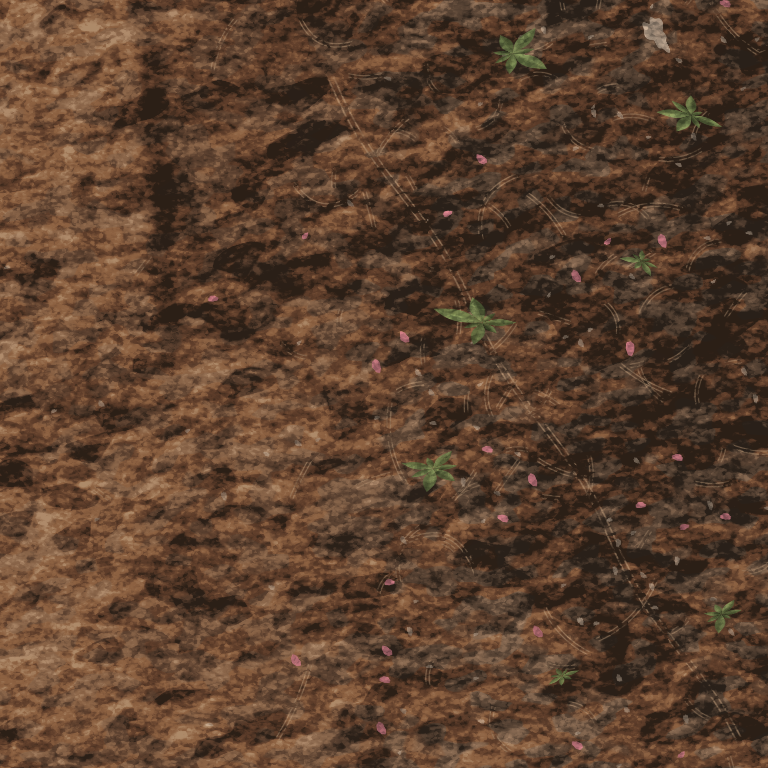
This texture is drawn by a three.js fragment shader. Its source:

```glsl
varying vec2 vUv;

const vec3 SHADOW = vec3(0.17, 0.12, 0.085);
const vec3 SOIL = vec3(0.37, 0.24, 0.165);
const vec3 CLAY = vec3(0.55, 0.38, 0.255);
const vec3 DUST = vec3(0.68, 0.54, 0.41);
const vec3 GREY_TINT = vec3(1.22, 0.97, 0.77);
const vec3 STRAW = vec3(0.60, 0.49, 0.38);
const vec3 PETAL = vec3(0.72, 0.43, 0.47);
const vec3 LITTER = vec3(0.64, 0.57, 0.50);
const vec3 LEAF_DARK = vec3(0.24, 0.29, 0.16);
const vec3 LEAF_LIGHT = vec3(0.48, 0.55, 0.33);
const vec2 CLOD_FREQ = vec2(11.0, 19.0);
const vec2 LIGHT_STEP = vec2(-0.003, 0.007);
const float TILT = 0.16;
const float RELIEF_GAIN = 1.6;
const float GRAIN_GAIN = 0.72;
const float SOFT = 0.0011;
const int PLANTS = 7;

vec2 hash2(vec2 p) {
  vec3 q = fract(p.xyx * vec3(0.1031, 0.1030, 0.0973));
  q += dot(q, q.yzx + 33.33);
  return fract((q.xx + q.yz) * q.zy);
}

mat2 turn(float a) { return mat2(cos(a), sin(a), -sin(a), cos(a)); }

float cover(float d) { return 1.0 - smoothstep(-SOFT, SOFT, d); }

// Cellular noise: x = nearest distance, y = smoothly blended cell value
vec2 cells(vec2 p) {
  vec2 base = floor(p);
  float nearest = 4.0, total = 0.0, weights = 0.0001;
  for (int j = -1; j <= 1; j++)
  for (int i = -1; i <= 1; i++) {
    vec2 id = base + vec2(float(i), float(j));
    vec2 away = id + hash2(id) - p;
    float d2 = dot(away, away), w = exp(-13.0 * d2);
    nearest = min(nearest, d2);
    total += w * hash2(id + 71.0).x;
    weights += w;
  }
  return vec2(sqrt(nearest), total / weights);
}

vec2 warp(vec2 p) {
  return p + 0.0035 * sin(p.yx * vec2(29.0, 19.0) + 2.0 * sin(p * 13.0))
           + 0.0008 * sin(p.yx * vec2(113.0, 91.0) + 3.0 * sin(p * 37.0));
}

// Mounds of falling size
float height(vec2 p) {
  float sum = 0.0, amp = 0.5;
  vec2 freq = CLOD_FREQ;
  for (int i = 0; i < 4; i++) {
    float f = cells(p * freq + float(i) * 13.7).x;
    sum += amp * (1.0 - f * f);
    p = turn(0.13) * p;
    freq *= 2.1;
    amp *= 0.5;
  }
  return sum;
}

// Flat chips with uneven rims, one at most per grid cell
float chips(vec2 p, float freq, float size, float chance, float ragged) {
  float hit = 0.0;
  vec2 base = floor(p * freq);
  for (int j = -1; j <= 1; j++)
  for (int i = -1; i <= 1; i++) {
    vec2 id = base + vec2(float(i), float(j)), h = hash2(id + freq);
    vec2 q = turn(h.x * 2.5 - 0.8) * (p - (id + hash2(id + 5.0)) / freq);
    q.y *= 1.7;
    float a = atan(q.y, q.x + 0.00001);
    float rim = size * (0.55 + 0.5 * h.x + ragged * (sin(a * 3.0 + h.x * 9.0) + 0.6 * sin(a * 7.0)));
    hit = max(hit, cover(length(q) - rim) * step(h.y, chance));
  }
  return hit;
}

// Curved double-stranded stalks
float stalks(vec2 p, float freq, float chance) {
  float hit = 0.0;
  vec2 base = floor(p * freq);
  for (int j = -1; j <= 1; j++)
  for (int i = -1; i <= 1; i++) {
    vec2 id = base + vec2(float(i), float(j)), h = hash2(id + 29.0), k = hash2(id + 47.0);
    vec2 q = turn(h.x * 3.1416) * (p - (id + 0.2 + 0.6 * k) / freq);
    float bend = (k.x - 0.5) * 26.0, reach = mix(0.15, 0.5, k.y) / freq;
    float d = abs(q.y - bend * q.x * q.x) / sqrt(1.0 + 4.0 * bend * bend * q.x * q.x);
    float strand = cover(abs(d - 0.0022) - 0.0007);
    hit = max(hit, strand * cover(abs(q.x) - reach) * step(h.y, chance));
  }
  return hit;
}

// Rosette of pointed leaves: x = coverage, y = leaf shade
vec2 rosette(vec2 q, float radius, float seed) {
  q.y *= 1.7;
  float turns = atan(q.y, q.x + 0.00001) / 6.2832 * 7.0 + 3.5;
  float sector = mod(floor(turns), 7.0);
  float a = (fract(turns) - 0.5) * 6.2832 / 7.0, r = length(q);
  float h = hash2(vec2(sector, seed)).x, reach = radius * (0.35 + 0.65 * h);
  float along = r * cos(a), across = r * sin(a);
  float width = 0.17 * reach * sin(3.1416 * clamp(along / reach, 0.0, 1.0));
  float shade = 0.25 + 0.5 * h + 0.25 * sign(across) * smoothstep(0.0, 0.002, abs(across));
  return vec2(cover(abs(across) - width) * cover(along - reach), shade);
}

void main() {
  vec2 p = vUv, q = warp(turn(-TILT) * p);
  float right = smoothstep(0.3, 0.65, p.x);

  // Soil relief, grain and hollows
  float relief = height(q) - height(q + LIGHT_STEP);
  float grain = 0.4 * cells(q * vec2(62.0, 105.0)).y + 0.33 * cells(q * vec2(120.0, 190.0) + 9.0).y
              + 0.27 * cells(p * vec2(230.0, 290.0) + 21.0).y;
  float patches = cells(q * vec2(4.0, 6.0) + 3.0).y;
  float hollow = smoothstep(0.62, 0.85, cells(q * vec2(19.0, 34.0) + 40.0).y);
  float sun = 1.0 - smoothstep(0.35, 0.85, p.x + 0.3 * p.y + 0.05 * sin(p.y * 13.0));
  float tone = 0.37 + 0.22 * sun + RELIEF_GAIN * relief + GRAIN_GAIN * (grain - 0.5);
  tone += 0.26 * (patches - 0.5) - 0.25 * hollow;

  // Wheel rut: pale band beside a dark edge
  float rutEnd = smoothstep(0.52, 0.56, p.y + 0.2 * (grain - 0.5));
  float rutX = p.x - 0.19 - 0.07 * (1.0 - p.y) + 0.004 * sin(p.y * 40.0);
  tone += 0.07 * rutEnd * smoothstep(-0.1, -0.07, rutX) * (1.0 - smoothstep(-0.03, 0.0, rutX));
  tone -= 0.26 * rutEnd * (1.0 - smoothstep(0.004, 0.024, abs(rutX)));

  vec3 color = mix(SHADOW, SOIL, smoothstep(0.06, 0.44, tone));
  color = mix(color, CLAY, smoothstep(0.4, 0.72, tone));
  color = mix(color, DUST, smoothstep(0.7, 1.05, tone));
  float luma = dot(color, vec3(0.3, 0.59, 0.11));
  float greyness = smoothstep(0.4, 0.75, cells(q * vec2(34.0, 60.0) + 80.0).y);
  color = mix(color, luma * GREY_TINT, greyness * mix(0.4, 0.85, right));

  // Straw and one long broken twig
  float straw = stalks(p, 9.0, 0.04 + 0.42 * right) * 0.65;
  straw = max(straw, stalks(p + 0.37, 17.0, 0.02 + 0.3 * right) * 0.55);
  straw *= smoothstep(0.25, 0.5, grain);
  float twigX = p.x - 0.43 - 0.61 * (0.9 - p.y) - 0.008 * sin(p.y * 21.0);
  float twig = cover(abs(abs(twigX) - 0.004) - 0.0012) * smoothstep(0.02, 0.05, p.y);
  twig *= (1.0 - smoothstep(0.88, 0.91, p.y)) * smoothstep(0.25, 0.65, grain);
  color = mix(color, STRAW * (0.6 + 0.8 * grain), max(straw, 0.6 * twig));

  // Dry litter, flecks and petals
  float light = 0.6 + 0.8 * grain;
  color = mix(color, LITTER * light, 0.8 * chips(q, 7.0, 0.023, 0.13 * right, 0.2));
  color = mix(color, LITTER * light, 0.55 * chips(q, 32.0, 0.0055, 0.03 + 0.1 * right, 0.1));
  color = mix(color, PETAL * light, 0.85 * chips(p, 14.0, 0.0095, 0.04 + 0.2 * right, 0.06));

  // Seedlings
  for (int i = 0; i < PLANTS; i++) {
    float n = float(i);
    vec2 center = vec2(0.54 + 0.44 * fract(0.2 + n * 0.618), fract(0.58 + n * 0.27));
    float radius = mix(0.02, 0.075, 1.0 - fract(n * 0.43));
    vec2 plant = rosette(turn(0.4 * sin(n * 2.0)) * (p - center), radius, n);
    vec3 leaf = mix(LEAF_DARK, LEAF_LIGHT, clamp(plant.y, 0.0, 1.0)) * light;
    color = mix(color, leaf, 0.85 * plant.x);
  }
  gl_FragColor = vec4(color, 1.0);
}
```
